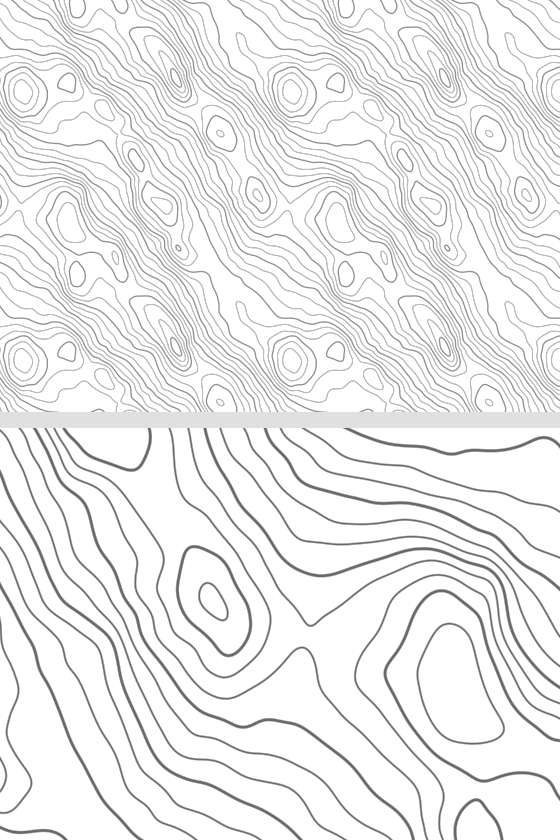
Top: the whole. Bottom: its middle third, enlarged.
Give the GLSL for this pattern, as a Shadertoy shader.

```glsl
const float TAU = 6.2831853;

vec2 cellGradient(vec2 cell, float period) {
    cell = mod(cell, period);
    float angle = TAU * fract(sin(dot(cell, vec2(127.1, 311.7)) + period) * 4375.85);
    return vec2(cos(angle), sin(angle));
}

// Gradient noise that wraps after one tile
float tileNoise(vec2 p, float period) {
    p *= period;
    vec2 i = floor(p), f = p - i;
    vec2 s = f * f * f * (f * (f * 6.0 - 15.0) + 10.0);
    vec2 e = vec2(1.0, 0.0);
    float a = dot(cellGradient(i, period), f);
    float b = dot(cellGradient(i + e.xy, period), f - e.xy);
    float c = dot(cellGradient(i + e.yx, period), f - e.yx);
    float d = dot(cellGradient(i + e.xx, period), f - e.xx);
    return mix(mix(a, b, s.x), mix(c, d, s.x), s.y);
}

// Each mound: centre x, centre y, radius, height in contour steps
const vec4 peaks[7] = vec4[7](
    vec4(0.58, 0.19, 0.120, 4.6), vec4(0.665, 0.30, 0.055, 3.6),
    vec4(0.815, 0.50, 0.075, 3.4), vec4(0.94, 0.74, 0.095, 4.6),
    vec4(0.26, 0.80, 0.120, 5.0), vec4(0.42, 0.955, 0.070, 3.0),
    vec4(0.285, 0.045, 0.070, 3.4));

const vec4 basins[6] = vec4[6](
    vec4(0.085, 0.34, 0.100, 5.0), vec4(0.25, 0.30, 0.080, 3.2),
    vec4(0.41, 0.40, 0.070, 3.2), vec4(0.50, 0.59, 0.055, 3.0),
    vec4(0.585, 0.77, 0.090, 4.6), vec4(0.675, 0.955, 0.060, 4.0));

float mound(vec2 p, vec4 m) {
    vec2 d = p - m.xy;
    d -= round(d);
    // Stretch along the steep diagonal
    d = vec2(dot(d, vec2(0.5, 0.87)) * 0.75, dot(d, vec2(0.87, -0.5)) * 1.25);
    return m.w * exp(-dot(d, d) / (m.z * m.z));
}

float terrain(vec2 p) {
    // Bend the ground at two scales
    p += 0.045 * vec2(tileNoise(p, 6.0), tileNoise(p.yx + 0.37, 6.0));
    p += 0.015 * vec2(tileNoise(p, 16.0), tileNoise(p.yx + 0.61, 16.0));

    // Diagonal ridge and valley; one side descends in stair-like bends
    float across = p.x - p.y;
    across += (0.06 - 0.05 * sin(TAU * across)) * cos(TAU * p.x);
    float height = 3.5 * cos(TAU * (across - 0.335));

    for (int i = 0; i < 7; i++) height += mound(p, peaks[i]);
    for (int i = 0; i < 6; i++) height -= mound(p, basins[i]);
    return height + 1.2 * tileNoise(p + 0.2, 4.0);
}

void mainImage(out vec4 fragColor, in vec2 fragCoord) {
    // Square tiles, counted from the top left
    float tileSize = 0.6525 * iResolution.y;
    vec2 p = vec2(fragCoord.x, iResolution.y - fragCoord.y) / tileSize;

    float height = terrain(p);
    vec2 pixel = vec2(1.0 / tileSize, 0.0);
    vec2 slope = 0.5 * vec2(terrain(p + pixel.xy) - terrain(p - pixel.xy),
                            terrain(p + pixel.yx) - terrain(p - pixel.yx));

    // Pixel distance to the nearest contour; every third one is heavier
    float level = round(height);
    float dist = abs(height - level) / max(length(slope), 1e-4);
    float width = mod(level, 3.0) < 0.5 ? 0.0024 : 0.0015;
    float halfWidth = 0.5 * width * iResolution.y;

    // Soft coverage over a slightly wide pixel footprint
    float reach = 0.68;
    float covered = min(dist + reach, halfWidth) - max(dist - reach, -halfWidth);
    float ink = clamp(covered / (2.0 * reach), 0.0, 1.0);

    fragColor = vec4(vec3(mix(1.0, 0.41, ink)), 1.0);
}
```
